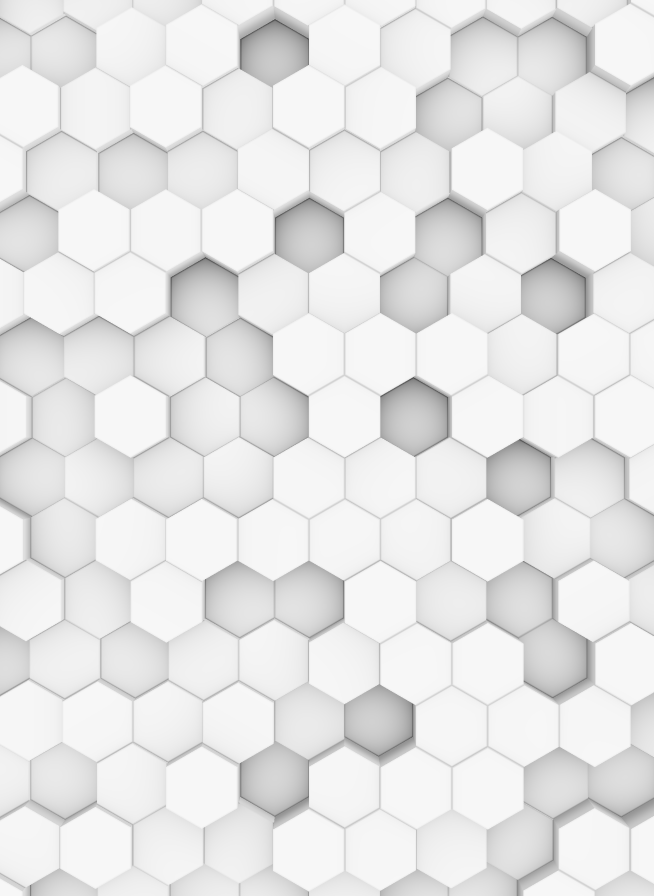
Reproduce this pattern procedurally as a Shadertoy shader.

```glsl
// A wall of white hexagonal columns pushed to random depths, seen from straight ahead.
// Each ray is intersected with the nearby prisms in perspective; tops are shaded by
// the occlusion of taller neighbours, and exposed sides darken with depth.

const float PITCH = 0.0793;               // column spacing, in canvas heights
const vec2  ANCHOR = vec2(0.246, 0.443);  // one column centre, in pitches from the middle
const float PERSPECTIVE = 0.038;          // sideways drift per unit of depth
const float REST_DEPTH = 0.2;             // depth at which the spacing equals PITCH
const float DEPTH_BIAS = 2.0;             // larger leaves fewer sunken columns
const float SEED = 37.0;

const float TOP_SHADE = 0.968;
const float OCCLUSION = 0.2;
const float OCCLUSION_REACH = 0.28;
const float TOP_LIGHT_TILT = 0.28;        // extra occlusion from the upper neighbours
const float SEAM_WIDTH = 0.025;
const float SEAM_DARKNESS = 0.22;
const float WALL_SHADE = 0.83;
const float WALL_FALLOFF = 0.21;
const int   SAMPLES = 3;                  // supersampling per axis

const vec2  LATTICE = vec2(1.0, 1.7320508);
const float SIXTH_TURN = 1.0471976;

float hash(vec2 id) {
    vec3 q = fract(id.xyx * 0.1031);
    q += dot(q, q.yzx + 33.33);
    return fract((q.x + q.y) * q.z);
}

vec2 hexDirection(int k) {
    float angle = float(k) * SIXTH_TURN;
    return vec2(cos(angle), sin(angle));
}

// Centre of the hexagon that contains p
vec2 hexCentre(vec2 p) {
    vec2 a = LATTICE * floor(p / LATTICE + 0.5);
    vec2 b = LATTICE * (floor(p / LATTICE) + 0.5);
    return dot(p - a, p - a) < dot(p - b, p - b) ? a : b;
}

// Depth of a column top: 0 is nearest, 1 is deepest
float columnDepth(vec2 centre) {
    vec2 id = floor(2.0 * centre / LATTICE + 0.5);
    return pow(hash(id + SEED), DEPTH_BIAS);
}

// Depths at which the ray enters and leaves an endless prism, and the entry normal
vec2 crossPrism(vec2 start, vec2 drift, out vec2 normal) {
    vec2 span = vec2(-1e6, 1e6);
    normal = vec2(0.0);
    for (int k = 0; k < 3; k++) {
        vec2 axis = hexDirection(k);
        float speed = dot(drift, axis);
        if (abs(speed) < 1e-5) speed = 1e-5;
        float side = speed < 0.0 ? -1.0 : 1.0;
        float offset = dot(start, axis);
        float enter = (-0.5 * side - offset) / speed;
        if (enter > span.x) {
            span.x = enter;
            normal = -side * axis;
        }
        span.y = min(span.y, (0.5 * side - offset) / speed);
    }
    return span;
}

float shadeTop(vec2 local, vec2 centre, float depth) {
    float occlusion = 0.0, seam = 0.0;
    for (int k = 0; k < 6; k++) {
        vec2 dir = hexDirection(k);
        float rise = depth - columnDepth(centre + dir);
        float edge = max(0.5 - dot(local, dir), 0.0);
        float blocked = max(rise, 0.0) * (1.0 + TOP_LIGHT_TILT * dir.y);
        occlusion += blocked * exp(-edge / OCCLUSION_REACH);
        // Narrow gap, strongest on the lower side of a step
        float line = 1.0 - smoothstep(0.0, SEAM_WIDTH, edge);
        float contact = 0.2 * exp(-edge / 0.05);
        float lowerSide = smoothstep(-0.12, 0.12, rise);
        seam = max(seam, line * mix(0.15, 1.0, lowerSide) + contact * lowerSide);
    }
    return TOP_SHADE - OCCLUSION * occlusion - SEAM_DARKNESS * seam;
}

float shadeWall(vec2 normal, float below) {
    float facing = 0.05 * normal.x - 0.02 * normal.y;
    return WALL_SHADE + facing - WALL_FALLOFF * smoothstep(0.0, 0.9, below);
}

float renderColumns(vec2 p) {
    vec2 start = p * (1.0 - PERSPECTIVE * REST_DEPTH) - ANCHOR;
    vec2 drift = p * PERSPECTIVE;
    vec2 home = hexCentre(p - ANCHOR);

    // Nearest hit among the home column and its six neighbours
    float nearest = 1e6, hitDepth = 0.0;
    vec2 hitCentre = home, hitNormal = vec2(0.0);
    for (int k = 0; k < 7; k++) {
        vec2 centre = k == 6 ? home : home + hexDirection(k);
        vec2 normal;
        vec2 span = crossPrism(start - centre, drift, normal);
        float depth = columnDepth(centre);
        float hit = max(span.x, depth);
        if (hit <= span.y && hit < nearest) {
            nearest = hit;
            hitDepth = depth;
            hitCentre = centre;
            hitNormal = normal;
        }
    }
    if (nearest > 2.0) return WALL_SHADE - WALL_FALLOFF;
    if (nearest > hitDepth) return shadeWall(hitNormal, nearest - hitDepth);
    return shadeTop(start + drift * nearest - hitCentre, hitCentre, hitDepth);
}

void mainImage(out vec4 fragColor, in vec2 fragCoord) {
    float shade = 0.0;
    for (int i = 0; i < SAMPLES * SAMPLES; i++) {
        vec2 jitter = (vec2(i % SAMPLES, i / SAMPLES) + 0.5) / float(SAMPLES) - 0.5;
        vec2 p = (fragCoord + jitter - 0.5 * iResolution.xy) / (iResolution.y * PITCH);
        shade += clamp(renderColumns(p), 0.0, 1.0);
    }
    fragColor = vec4(vec3(shade / float(SAMPLES * SAMPLES)), 1.0);
}
```
